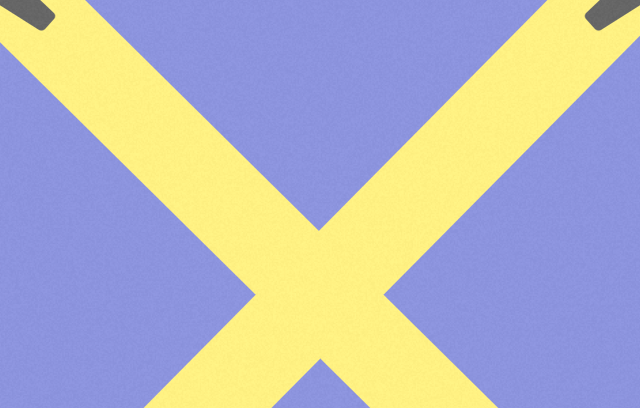
Give the GLSL for this background, as a WebGL 2 fragment shader.

```glsl
#version 300 es
precision highp float;

uniform vec2 u_resolution;
out vec4 fragColor;

#define BLUE vec3(0.55, 0.58, 0.87)
#define YELLOW vec3(1.0, 0.945, 0.51)
#define GRAY vec3(0.4)
#define CROSS_CENTER vec2(-0.001, 0.2776)
#define BAND_HALF_WIDTH 0.1567
#define RISING_SLOPE 0.99
#define FALLING_SLOPE -1.0125
#define CORNER_ROUNDING 0.012
#define GRAIN_SCALE 300.0
#define GRAIN_AMOUNT 0.03

float hash(vec2 p) {
    vec3 q = fract(vec3(p.xyx) * 0.1031);
    q += dot(q, q.yzx + 33.33);
    return fract((q.x + q.y) * q.z);
}

float valueNoise(vec2 p) {
    vec2 cell = floor(p);
    vec2 f = fract(p);
    f = f * f * (3.0 - 2.0 * f);
    float low = mix(hash(cell), hash(cell + vec2(1.0, 0.0)), f.x);
    float high = mix(hash(cell + vec2(0.0, 1.0)), hash(cell + 1.0), f.x);
    return mix(low, high, f.y);
}

// Distance to a diagonal band; slope is the x run per unit of y
float bandDistance(vec2 p, float slope) {
    return (abs(p.x - slope * p.y) - BAND_HALF_WIDTH) * inversesqrt(1.0 + slope * slope);
}

// Signed distance to the line a-b, positive on its left
float lineDistance(vec2 p, vec2 a, vec2 b) {
    vec2 d = normalize(b - a);
    return dot(p - a, vec2(-d.y, d.x));
}

float smoothMax(float a, float b, float k) {
    float h = max(k - abs(a - b), 0.0);
    return max(a, b) + h * h / (4.0 * k);
}

// Blunt tab entering from an upper corner
float tabDistance(vec2 p) {
    vec2 outer = vec2(0.7837, 0.9867);
    vec2 heel = vec2(0.6806, 0.9214);
    vec2 tip = vec2(0.6449, 0.9612);
    vec2 top = vec2(0.6857, 1.0);
    float under = lineDistance(p, outer, heel);
    float end = lineDistance(p, heel, tip);
    float upper = lineDistance(p, tip, top);
    return smoothMax(smoothMax(under, end, CORNER_ROUNDING), upper, CORNER_ROUNDING);
}

float coverage(float distanceToEdge, float pixel) {
    return 1.0 - smoothstep(-0.7 * pixel, 0.7 * pixel, distanceToEdge);
}

void main() {
    // Height spans 0 to 1, x is centred
    vec2 p = (gl_FragCoord.xy - vec2(0.5 * u_resolution.x, 0.0)) / u_resolution.y;
    float pixel = 1.0 / u_resolution.y;

    // Crossing bands
    vec2 q = p - CROSS_CENTER;
    float crossShape = min(bandDistance(q, RISING_SLOPE), bandDistance(q, FALLING_SLOPE));
    vec3 color = mix(BLUE, YELLOW, coverage(crossShape, pixel));

    // Mirrored corner tabs
    float tabs = tabDistance(vec2(abs(p.x), p.y));
    color = mix(color, GRAY, coverage(tabs, pixel));

    // Paper grain
    float grain = valueNoise((p + 2.0) * GRAIN_SCALE) - 0.5;
    color += grain * GRAIN_AMOUNT;

    fragColor = vec4(clamp(color, 0.0, 1.0), 1.0);
}
```
